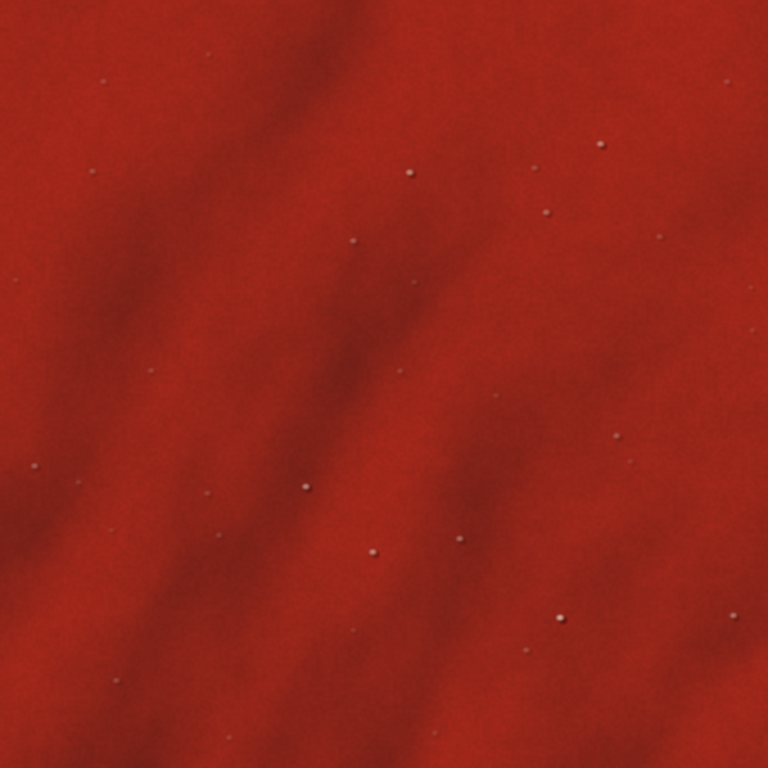
A WebGL 2 fragment shader for this texture:

```glsl
#version 300 es
precision highp float;

#define LIT_COLOR vec3(0.645, 0.152, 0.100)
#define SHADOW_COLOR vec3(0.375, 0.112, 0.088)
#define SPECK_COLOR vec3(0.86, 0.70, 0.64)
#define FOLD_ANGLE 0.53
#define FOLD_FREQUENCY 22.6
#define FOLD_DEPTH 0.72
#define SHADOW_LEVEL 0.24
#define GRAIN_SCALE 170.0
#define GRAIN_STRENGTH 0.055
#define SPECK_CELLS 12.0
#define SPECK_DENSITY 0.22
#define SPECK_RADIUS 0.0052

uniform vec2 u_resolution;
out vec4 fragColor;

// Integer hash giving two values in 0..1 per cell
vec2 hash2(vec2 cell) {
    uvec2 v = uvec2(ivec2(cell)) * 1664525u + 1013904223u;
    v.x += v.y * 1664525u;
    v.y += v.x * 1664525u;
    v ^= v >> 16u;
    v.x += v.y * 1664525u;
    v.y += v.x * 1664525u;
    v ^= v >> 16u;
    return vec2(v & 65535u) / 65535.0;
}

float cornerSlope(vec2 cell, vec2 corner, vec2 local) {
    float angle = 6.28319 * hash2(cell + corner).x;
    return dot(vec2(cos(angle), sin(angle)), local - corner);
}

float gradientNoise(vec2 p) {
    vec2 cell = floor(p);
    vec2 f = p - cell;
    vec2 w = f * f * f * (f * (f * 6.0 - 15.0) + 10.0);
    float low = mix(cornerSlope(cell, vec2(0, 0), f), cornerSlope(cell, vec2(1, 0), f), w.x);
    float high = mix(cornerSlope(cell, vec2(0, 1), f), cornerSlope(cell, vec2(1, 1), f), w.x);
    return mix(low, high, w.y);
}

// Shadow in the folds: a slow rise on one side, a steeper fall on the other
float foldShadow(vec2 p) {
    float c = cos(FOLD_ANGLE), s = sin(FOLD_ANGLE);
    vec2 q = vec2(c * p.x - s * p.y, s * p.x + c * p.y);
    q.x += 0.09 * gradientNoise(p * 1.9 + 11.3) + 0.02 * gradientNoise(p * 6.0 + 3.8);
    float phase = FOLD_FREQUENCY * q.x - 1.37;
    float depth = FOLD_DEPTH + 1.0 * gradientNoise(q * vec2(3.0, 2.2) + 31.7);
    float shade = depth * sin(phase - 0.4 * sin(phase));
    shade += 1.5 * gradientNoise(q * vec2(3.7, 1.5) + 5.4);
    shade += 1.5 * gradientNoise(q * vec2(8.0, 3.0) + 47.2);
    shade += 0.7 * gradientNoise(q * vec2(17.0, 8.0) + 91.5);
    shade += dot(vec2(0.5) - p, vec2(0.6, 1.4));
    return 1.0 - exp(-SHADOW_LEVEL * exp(0.85 * shade));
}

// Fine fibres and soft mottling of the cloth
float clothGrain(vec2 p) {
    float fine = gradientNoise(p * GRAIN_SCALE);
    float medium = gradientNoise(p * GRAIN_SCALE * 0.42 + 73.1);
    float broad = gradientNoise(p * GRAIN_SCALE * 0.14 + 19.6);
    return fine + 0.7 * medium + 0.6 * broad;
}

// Sparse dust: x is the light of a speck, y the small shadow beside it
vec2 dustSpecks(vec2 p) {
    vec2 grid = p * SPECK_CELLS;
    vec2 cell = floor(grid);
    vec2 center = (cell + 0.15 + 0.7 * hash2(cell + 211.0)) / SPECK_CELLS;
    vec2 chance = hash2(cell + 503.0);
    float present = step(chance.x, SPECK_DENSITY);
    float strength = mix(0.14, 0.95, pow(chance.y, 3.0));
    float radius = SPECK_RADIUS * mix(0.85, 1.15, chance.y);
    vec2 offset = (p - center) / radius;
    float light = 1.0 - smoothstep(0.1, 1.15, length(offset * vec2(0.9, 1.1)));
    float shadow = 1.0 - smoothstep(0.3, 1.4, length(offset - vec2(0.7, -0.6)));
    return present * strength * vec2(light, 0.4 * shadow);
}

void main() {
    vec2 p = gl_FragCoord.xy / min(u_resolution.x, u_resolution.y);

    // Cloth lit between the folds
    vec3 color = mix(LIT_COLOR, SHADOW_COLOR, foldShadow(p));
    color *= 1.0 + GRAIN_STRENGTH * clothGrain(p);

    // Dust on the surface
    vec2 dust = dustSpecks(p);
    color *= 1.0 - dust.y;
    color = mix(color, SPECK_COLOR, dust.x);

    fragColor = vec4(color, 1.0);
}
```
